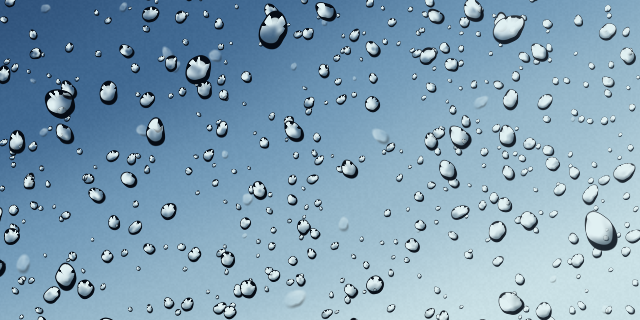
Write a Shadertoy shader that draws this texture.

```glsl
const vec3 INK = vec3(0.02, 0.045, 0.08);
const vec3 SLATE = vec3(0.27, 0.36, 0.42);
const vec3 GLINT = vec3(0.88, 0.94, 0.95);

float hash(vec2 p) {
    return fract(sin(dot(p, vec2(127.1, 311.7))) * 43758.5453);
}

float noise(vec2 p) {
    vec2 i = floor(p), f = fract(p);
    f = f * f * (3.0 - 2.0 * f);
    float low = mix(hash(i), hash(i + vec2(1, 0)), f.x);
    float high = mix(hash(i + vec2(0, 1)), hash(i + vec2(1, 1)), f.x);
    return mix(low, high, f.y);
}

mat2 rotation(float angle) {
    float c = cos(angle), s = sin(angle);
    return mat2(c, -s, s, c);
}

// Sky glow: dark at the upper left, pale at the lower right
vec3 sky(vec2 uv) {
    float t = mix(mix(0.68, 1.04, uv.x), mix(0.02, 0.64, uv.x), uv.y);
    t += 0.06 * (noise(uv * 3.0) - 0.5);
    t += 0.18 * (t - 0.57);
    vec3 c = mix(vec3(0.19, 0.33, 0.49), vec3(0.25, 0.41, 0.57), smoothstep(-0.1, 0.22, t));
    c = mix(c, vec3(0.44, 0.60, 0.72), smoothstep(0.2, 0.54, t));
    c = mix(c, vec3(0.60, 0.73, 0.80), smoothstep(0.48, 0.78, t));
    return mix(c, vec3(0.79, 0.88, 0.90), smoothstep(0.74, 1.02, t));
}

// One bead of water: bright inside, ragged dark rim, heavy lower edge
vec3 drawDrop(vec3 under, vec2 offset, float radius, vec2 seed, float glow, float pixel) {
    float shape = hash(seed + 3.1);
    float ghost = step(0.92, hash(seed + 7.7));
    float aa = 0.65 * pixel / radius + 0.12 * ghost;

    // Egg outline, tilted and slightly lumpy
    vec2 q = rotation((hash(seed + 5.3) - 0.5) * 2.2) * offset / radius;
    q *= vec2(1.15, mix(1.05, 0.74, shape));
    q.x *= 1.0 + 0.3 * (shape - 0.3) * q.y;
    vec2 dir = normalize(offset + vec2(1e-5));
    float d = length(q) - 0.95 - 0.2 * (noise(dir * 1.3 + seed * 9.0) - 0.5);
    float body = 1.0 - smoothstep(-aa, aa, d);

    // Rim width depends on the direction around the bead
    float ragged = smoothstep(0.45, 0.65, noise(dir * 3.2 + seed * 17.0));
    float upper = smoothstep(-0.1, 0.7, dir.y) * ragged * (1.0 - 0.7 * glow);
    float lower = smoothstep(-0.2, 1.0, dot(dir, vec2(0.45, -0.89)));
    float width = 0.09 * (1.0 - 0.6 * glow) + 0.27 * upper + 0.24 * lower;
    float rim = smoothstep(-width - aa, -width + aa, d);
    float shadow = smoothstep(-width - 0.4, -width, d) * max(lower, 0.4 * upper);

    // Refracted light inside
    float light = dot(q, vec2(-0.4, 0.7)) + 0.7 * noise(q * 2.0 + seed * 5.0) - 0.3;
    vec3 inside = mix(under * 0.84, GLINT, smoothstep(-0.55, 0.4, light + 0.3 * glow));
    inside = mix(inside, SLATE, 0.6 * shadow);
    float strength = mix(1.0, 0.78, glow) * smoothstep(0.0, 0.007, radius);
    vec3 wet = mix(inside, INK, rim * strength);

    // Faint flat beads have hardly any rim
    vec3 faint = mix(under, GLINT, 0.3 + 0.3 * light);
    faint = mix(faint, under * 0.55, 0.7 * rim * lower);
    return mix(under, mix(wet, faint, ghost), body);
}

// Beads scattered on a jittered grid
vec3 scatterDrops(vec3 color, vec2 p, float cell, float share, vec2 sizes, float salt, float pixel) {
    vec2 home = floor(p / cell);
    float aspect = iResolution.x / iResolution.y;
    for (int y = -1; y <= 1; y++) {
        for (int x = -1; x <= 1; x++) {
            vec2 id = home + vec2(x, y);
            vec2 seed = id + salt;
            vec2 jitter = vec2(hash(seed + 0.37), hash(seed + 1.91));
            vec2 center = (id + 0.08 + 0.84 * jitter) * cell;
            float grow = hash(seed + 2.63);
            float radius = mix(sizes.x, sizes.y, grow * sqrt(grow));
            float patchy = 0.6 + 0.8 * noise(center * 3.5 + salt);
            vec2 offset = p - center;
            if (hash(seed) < share * patchy && length(offset) < radius * 2.0) {
                float glow = smoothstep(0.45, 0.95, center.x / aspect);
                color = drawDrop(color, offset, radius, seed, glow, pixel);
            }
        }
    }
    return color;
}

void mainImage(out vec4 fragColor, in vec2 fragCoord) {
    vec2 uv = fragCoord / iResolution.xy;
    vec2 p = fragCoord / iResolution.y;
    float pixel = 1.0 / iResolution.y;

    vec3 color = sky(uv);
    color += 0.025 * (noise(p * 190.0) - 0.5);

    // Fine spray first, heavy beads last
    color = scatterDrops(color, p, 0.055, 0.34, vec2(0.006, 0.012), 11.0, pixel);
    color = scatterDrops(color, p, 0.080, 0.52, vec2(0.011, 0.021), 37.0, pixel);
    color = scatterDrops(color, p, 0.125, 0.55, vec2(0.021, 0.035), 59.0, pixel);
    color = scatterDrops(color, p, 0.250, 0.32, vec2(0.034, 0.055), 83.0, pixel);

    fragColor = vec4(clamp(color, 0.0, 1.0), 1.0);
}
```
